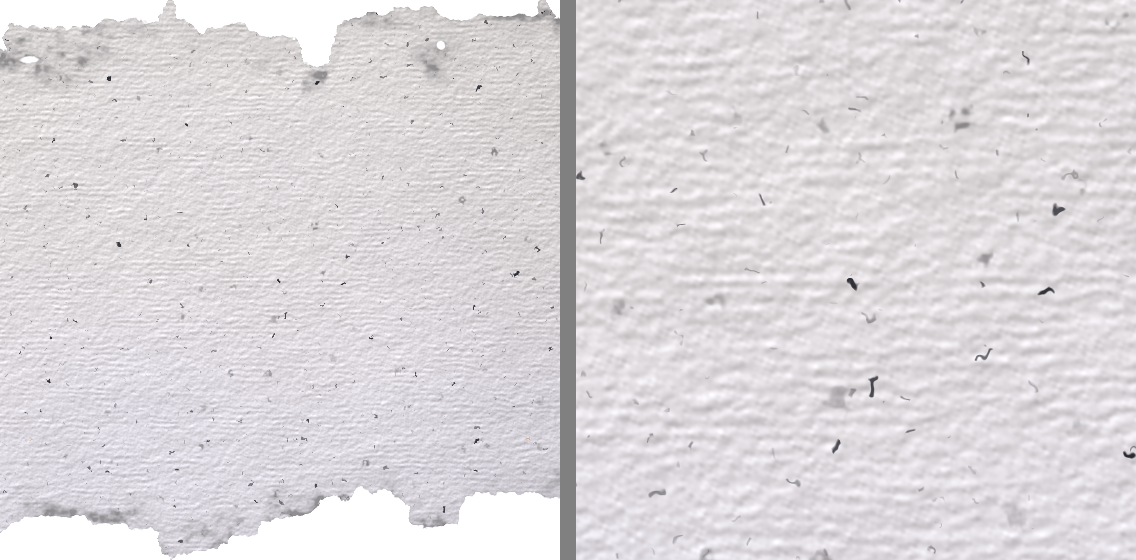
Left: the whole. Right: its middle third, enlarged.
A three.js fragment shader for this texture:

```glsl
varying vec2 vUv;

const vec3 BACKDROP = vec3(1.0);
const vec3 PAPER_WARM = vec3(0.872, 0.855, 0.852);
const vec3 PAPER_COOL = vec3(0.872, 0.857, 0.890);
const vec3 SMUDGE_GREY = vec3(0.50, 0.49, 0.50);
const vec3 INK = vec3(0.13, 0.13, 0.16);
const vec3 ORANGE = vec3(0.82, 0.52, 0.24);

float hash(vec2 p) {
  vec3 q = fract(vec3(p.xyx) * 0.1031);
  q += dot(q, q.yzx + 33.33);
  return fract((q.x + q.y) * q.z);
}

float noise(vec2 p) {
  vec2 i = floor(p), f = fract(p);
  f = f * f * (3.0 - 2.0 * f);
  return mix(mix(hash(i), hash(i + vec2(1.0, 0.0)), f.x),
             mix(hash(i + vec2(0.0, 1.0)), hash(i + 1.0), f.x), f.y);
}

float fbm(vec2 p) {
  float sum = 0.0, amp = 0.5;
  for (int i = 0; i < 4; i++) {
    sum += amp * noise(p);
    p = p * 2.03 + 17.1;
    amp *= 0.55;
  }
  return sum;
}

float plateau(float x, float from, float to, float soft) {
  return smoothstep(from - soft, from + soft, x) - smoothstep(to - soft, to + soft, x);
}

// Torn outline: broad steps, roughened later by warping the position
float topEdge(float x) {
  return 0.953 - 0.045 * plateau(x, -1.0, 0.013, 0.005)
    + 0.010 * plateau(x, 0.17, 0.355, 0.03) + 0.042 * plateau(x, 0.295, 0.313, 0.008)
    - 0.018 * plateau(x, 0.345, 0.367, 0.008) - 0.020 * plateau(x, 0.45, 0.60, 0.02)
    - 0.050 * plateau(x, 0.537, 0.588, 0.008) + 0.018 * plateau(x, 0.61, 2.0, 0.012)
    + 0.016 * plateau(x, 0.70, 0.785, 0.02) + 0.024 * plateau(x, 0.964, 0.983, 0.007);
}

float bottomEdge(float x) {
  return 0.075 - 0.035 * plateau(x, -1.0, 0.02, 0.02)
    - 0.016 * plateau(x, 0.16, 0.30, 0.02) - 0.058 * plateau(x, 0.285, 0.40, 0.018)
    - 0.030 * plateau(x, 0.40, 0.467, 0.008) + 0.030 * plateau(x, 0.56, 2.0, 0.03)
    + 0.020 * plateau(x, 0.62, 0.70, 0.03) - 0.045 * plateau(x, 0.727, 0.823, 0.012)
    + 0.012 * plateau(x, 0.84, 2.0, 0.03);
}

float hole(vec2 p, vec2 centre, vec2 radius) {
  return (length((p - centre) / radius) - 1.0) * min(radius.x, radius.y);
}

// Broken laid lines, crumbs and fibres of the paper surface
float relief(vec2 p) {
  float waver = 0.008 * noise(p * vec2(9.0, 14.0)) + 0.006 * noise(p * vec2(45.0, 55.0));
  float ridge = 0.5 + 0.5 * sin(620.0 * (p.y + waver));
  ridge *= smoothstep(0.2, 0.8, noise(p * vec2(28.0, 40.0) + 5.0));
  vec2 slanted = p + vec2(0.5 * p.y, -0.3 * p.x);
  return 0.30 * ridge + 0.55 * noise(slanted * vec2(85.0, 135.0))
    + 0.45 * noise(p * vec2(170.0, 230.0)) + 0.26 * noise(slanted * vec2(330.0, 370.0))
    + 0.50 * noise(slanted * vec2(28.0, 48.0));
}

// One randomly turned capsule per cell; size is (half length, half width)
float flecks(vec2 p, float cells, float density, vec2 size, float soft, float seed) {
  vec2 cell = floor(p * cells);
  vec2 id = cell + seed;
  vec2 jitter = vec2(hash(id + 3.1), hash(id + 7.7));
  vec2 d = p - (cell + mix(vec2(0.2), vec2(0.8), jitter)) / cells;
  float turn = 6.2832 * hash(id + 12.3);
  vec2 axis = vec2(cos(turn), sin(turn));
  vec2 grown = size * mix(vec2(0.2), vec2(1.0), vec2(hash(id + 19.9), hash(id + 23.3)));
  float along = clamp(dot(d, axis), -grown.x, grown.x);
  float shape = 1.0 - smoothstep(-soft, soft, length(d - axis * along) - grown.y);
  return shape * step(hash(id + 28.4), density) * mix(0.4, 1.0, hash(id + 35.6));
}

void main() {
  vec2 p = vUv;

  // Ragged edge and punched gaps
  vec2 rough = vec2(fbm(p * 42.0), fbm(p * 42.0 + 61.0)) - 0.5;
  vec2 torn = p + rough * vec2(0.026, 0.030);
  float inside = min(topEdge(torn.x) - torn.y, torn.y - bottomEdge(torn.x));
  vec2 nicked = p + rough * 0.008;
  inside = min(inside, hole(nicked, vec2(0.788, 0.918), vec2(0.008)));
  inside = min(inside, hole(nicked, vec2(0.052, 0.893), vec2(0.018, 0.005)));

  // Paper tone lit from above left
  float light = relief(p) - relief(p + vec2(-0.0014, 0.0027));
  vec3 paper = mix(PAPER_COOL, PAPER_WARM, smoothstep(0.2, 1.0, p.y + 0.3 * noise(p * 4.0) - 0.1));
  paper += light * vec3(0.205, 0.21, 0.22);
  paper += 0.04 * (fbm(p * vec2(12.0, 18.0)) - 0.5);
  paper -= 0.035 * smoothstep(0.6, 1.0, p.x) + 0.015 * smoothstep(0.4, 0.0, p.y);

  // Mottled grey smudges gathered near the torn rim
  float rim = 1.0 - smoothstep(0.008, 0.075, inside);
  float smudge = smoothstep(0.42, 0.85, fbm(p * vec2(26.0, 38.0) + 9.0));
  smudge *= smoothstep(0.25, 0.7, noise(p * vec2(9.0, 14.0) + 31.0));
  smudge *= 0.2 + 1.5 * noise(p * 170.0) * noise(p * 90.0 + 13.0) + 0.5 * noise(p * 60.0);
  paper = mix(paper, SMUDGE_GREY, clamp(rim * (0.08 + 1.1 * smudge), 0.0, 0.8));
  paper -= 0.08 * (1.0 - smoothstep(0.0, 0.005, inside)) * noise(p * 70.0);

  // Plant flecks from faint to dark, with rare orange ones
  vec2 bent = p + 0.006 * (vec2(noise(p * 260.0), noise(p * 260.0 + 43.0)) - 0.5);
  float blur = flecks(bent, 13.0, 0.40, vec2(0.003, 0.006), 0.003, 11.0);
  paper = mix(paper, SMUDGE_GREY, 0.9 * blur * smoothstep(0.2, 0.8, noise(p * 230.0)));
  paper = mix(paper, INK, 0.35 * flecks(bent, 55.0, 0.25, vec2(0.0015, 0.0011), 0.0009, 47.0));
  paper = mix(paper, INK, 0.60 * flecks(bent, 31.0, 0.28, vec2(0.003, 0.0014), 0.0009, 83.0));
  paper = mix(paper, INK, 0.95 * flecks(bent, 17.0, 0.45, vec2(0.004, 0.0024), 0.0009, 151.0));
  paper = mix(paper, ORANGE, 0.8 * flecks(bent, 6.0, 0.10, vec2(0.002, 0.004), 0.001, 223.0));

  float coverage = smoothstep(-0.0012, 0.0012, inside);
  gl_FragColor = vec4(mix(BACKDROP, clamp(paper, 0.0, 1.0), coverage), 1.0);
}
```
